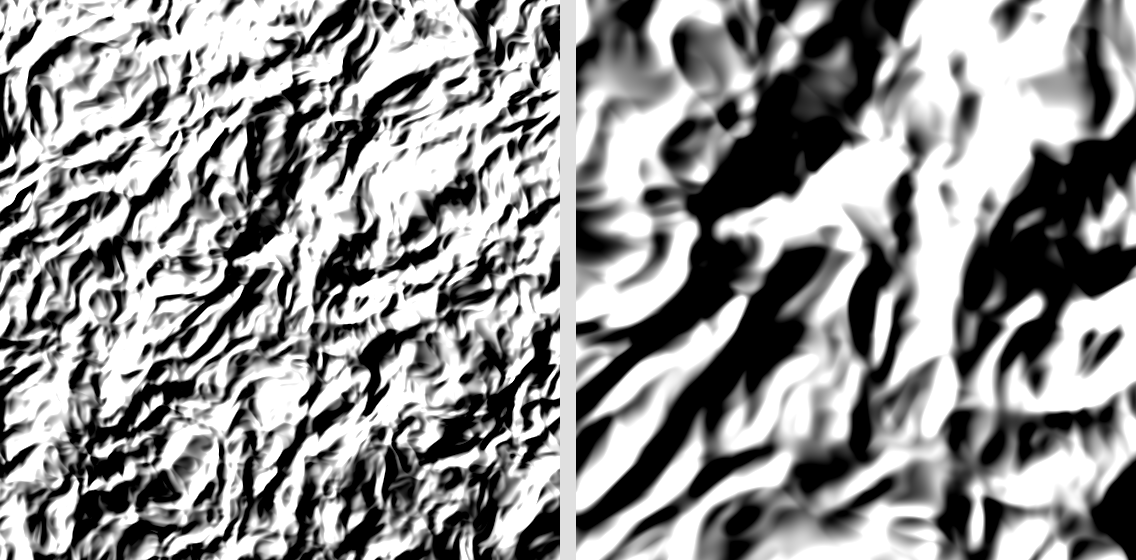
Left: the whole. Right: its middle third, enlarged.
Write a Shadertoy shader that draws this texture map.

```glsl
// Harshly lit rugged rock: a hillshade of creased, domain-warped noise.
// Octaves of stretched gradient noise are folded into ridges, and the slope
// towards a light at the upper left is amplified until it clips to black and white.

const float GRAIN_ANGLE = 0.95;              // mean direction of the creases, in radians
const float GRAIN_SPREAD = 0.55;             // how far the octaves turn from it
const float GRAIN_STRETCH = 1.35;
const vec2 LIGHT_DIR = vec2(-0.82, 0.57);    // towards the light
const float MEAN_SHADE = 0.655;
const float CONTRAST = 1.03;
const float SOFTNESS = 0.0035;               // half width of the slope sample

// Random unit vector for a lattice cell
vec2 cellGradient(vec2 cell) {
    vec3 h = fract(vec3(cell.xyx) * vec3(0.1031, 0.1030, 0.0973));
    h += dot(h, h.yzx + 33.33);
    float angle = 6.28319 * fract((h.x + h.y) * h.z);
    return vec2(cos(angle), sin(angle));
}

// Gradient noise with quintic blending, centred on zero
float gradientNoise(vec2 p) {
    vec2 cell = floor(p);
    vec2 f = p - cell;
    vec2 blend = f * f * f * (f * (f * 6.0 - 15.0) + 10.0);
    vec2 e = vec2(0.0, 1.0);
    float a = dot(cellGradient(cell), f);
    float b = dot(cellGradient(cell + e.yx), f - e.yx);
    float c = dot(cellGradient(cell + e.xy), f - e.xy);
    float d = dot(cellGradient(cell + e.yy), f - e.yy);
    return mix(mix(a, b, blend.x), mix(c, d, blend.x), blend.y);
}

// Displace a point by noise of the given frequency
vec2 warp(vec2 p, float frequency, float amount) {
    vec2 q = p * frequency + 60.0;
    return p + amount * vec2(gradientNoise(q), gradientNoise(q + vec2(37.4, 18.7)));
}

// Coordinates along and across the grain, stretched along it
vec2 grainSpace(vec2 p, float angle, float stretch) {
    vec2 along = vec2(cos(angle), sin(angle));
    return vec2(dot(p, along) / stretch, dot(p, vec2(-along.y, along.x)));
}

// Fold noise into a ridge with a slightly rounded crest
float ridge(float n, float rounding) {
    return -sqrt(n * n + rounding * rounding);
}

// Terrain height; each octave's weight is its share of the slope
float terrain(vec2 p) {
    p = warp(warp(p, 5.0, 0.045), 20.0, 0.014);
    float weights[5] = float[5](0.45, 0.6, 0.85, 0.72, 0.36);
    float height = 0.0;
    float frequency = 4.0;
    for (int i = 0; i < 5; i++) {
        float k = float(i);
        float angle = GRAIN_ANGLE + GRAIN_SPREAD * sin(k * 2.4);
        vec2 q = grainSpace(p, angle, GRAIN_STRETCH) * frequency + 80.0 + k * vec2(23.7, 41.3);
        height += weights[i] / frequency * ridge(gradientNoise(q), 0.04);
        frequency *= 1.9;
    }
    return height;
}

// Slope of the terrain facing the light
float facingSlope(vec2 p, vec2 light, float radius) {
    return (terrain(p - light * radius) - terrain(p + light * radius)) / (2.0 * radius);
}

// Large lit and shadowed masses, lying at a shallow angle
float broadLight(vec2 p) {
    vec2 q = grainSpace(warp(p, 8.0, 0.05), 0.35, 1.7);
    return 0.5 * (p.y - 0.5) + 0.55 * gradientNoise(q * 4.0 + 91.0)
         + 0.5 * gradientNoise(q * 9.0 + 47.0);
}

void mainImage(out vec4 fragColor, in vec2 fragCoord) {
    vec2 uv = fragCoord / iResolution.y;
    float slope = facingSlope(uv, LIGHT_DIR, SOFTNESS);
    float shade = MEAN_SHADE + broadLight(uv) + CONTRAST * slope;
    fragColor = vec4(vec3(clamp(shade, 0.0, 1.0)), 1.0);
}
```
